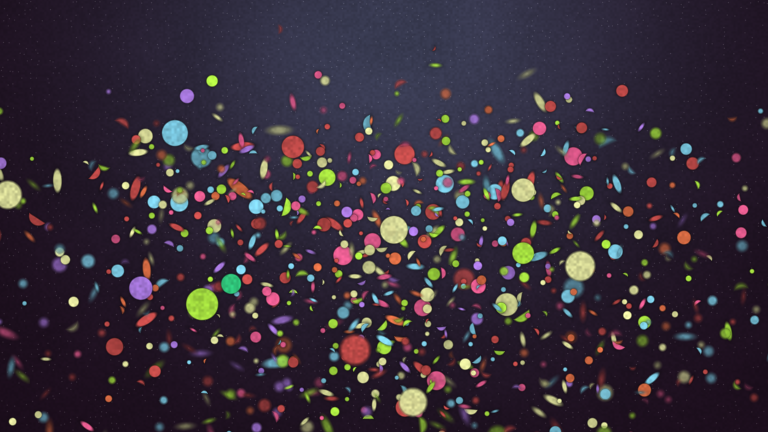
Give the GLSL for this background, as a WebGL 1 fragment shader.

```glsl
precision highp float;
uniform vec2 u_resolution;

const vec3 LIME = vec3(0.68, 0.92, 0.26);
const vec3 CREAM = vec3(0.90, 0.91, 0.63);
const vec3 SKY = vec3(0.50, 0.82, 0.92);
const vec3 RED = vec3(0.80, 0.31, 0.30);
const vec3 PINK = vec3(0.90, 0.36, 0.56);
const vec3 VIOLET = vec3(0.68, 0.49, 0.90);
const vec3 ORANGE = vec3(0.90, 0.45, 0.28);
const vec3 MINT = vec3(0.20, 0.84, 0.52);
const vec3 PLUM = vec3(0.105, 0.050, 0.105);
const vec3 SLATE = vec3(0.225, 0.235, 0.325);

float hash(vec2 p) {
  return fract(sin(dot(p, vec2(127.1, 311.7))) * 43758.5);
}

float noise(vec2 p) {
  vec2 i = floor(p), f = fract(p);
  f = f * f * (3.0 - 2.0 * f);
  return mix(mix(hash(i), hash(i + vec2(1, 0)), f.x),
             mix(hash(i + vec2(0, 1)), hash(i + vec2(1, 1)), f.x), f.y);
}

mat2 turn(float a) {
  return mat2(cos(a), sin(a), -sin(a), cos(a));
}

vec3 palette(float t) {
  if (t < 0.20) return LIME;
  if (t < 0.36) return CREAM;
  if (t < 0.52) return SKY;
  if (t < 0.68) return RED;
  if (t < 0.82) return PINK;
  if (t < 0.91) return VIOLET;
  return ORANGE;
}

// Likelihood of confetti: a wide cloud with a firm upper limit
float density(vec2 c) {
  float height = c.y > 0.42 ? 0.32 : 0.45;
  vec2 e = (c - vec2(0.90, 0.42)) / vec2(0.72, height);
  e *= e;
  return 0.82 * exp(-e.x - e.y * e.y) + 0.008;
}

// Fill a distance field, with a thin dark outline around it
vec3 paint(vec3 base, vec3 tint, float d, float blur, float opacity) {
  base *= 1.0 - 0.55 * opacity * exp(-max(d, 0.0) / 0.002);
  return mix(base, tint, opacity * (1.0 - smoothstep(-blur, blur, d)));
}

vec3 disc(vec3 base, vec2 p, vec2 centre, float radius, vec3 tint, float blur) {
  float mottle = 0.84 + 0.24 * noise(p * 160.0);
  return paint(base, tint * mottle, length(p - centre) - radius, blur, 0.95);
}

// One piece: full disc, cut segment or thin flake
float pieceDistance(vec2 q, float radius, float kind) {
  float circle = length(q) - radius;
  if (kind < 0.50) return circle;
  if (kind < 0.70) return max(circle, radius * 0.25 - q.y);
  vec2 axes = radius * vec2(1.25, 0.48);
  return (length(q / axes) - 1.0) * axes.y;
}

vec3 scatter(vec3 base, vec2 p, float layer, float cell, float pixel) {
  mat2 tilt = turn(layer * 1.3 + 0.4);
  vec2 grid = tilt * p / cell + layer * 7.3;
  vec2 id = floor(grid);
  vec2 key = id + layer * 19.7;
  vec2 spot = 0.30 + 0.40 * vec2(hash(key + 3.1), hash(key + 5.7));
  vec2 q = (grid - id - spot) * cell;
  vec2 centre = p - q * tilt;
  if (hash(key) > density(centre)) return base;

  float size = hash(key + 8.3);
  float radius = cell * mix(0.08, 0.235, size * size);
  float d = pieceDistance(turn(6.283 * hash(key + 11.9)) * q, radius, hash(key + 14.2));
  float focus = hash(key + 17.6) + 0.45 * length((centre - vec2(0.9, 0.50)) / vec2(0.9, 0.5));
  float defocus = smoothstep(0.75, 1.25, focus);
  float mottle = 0.82 + 0.28 * hash(key + 21.4) + 0.16 * (noise(p * 160.0) - 0.5);
  return paint(base, palette(hash(key + 25.8)) * mottle, d,
               pixel + 0.005 * defocus, mix(0.96, 0.55, defocus));
}

// Slate glow over a dark plum wall with grain and dust
vec3 backdrop(vec2 p, float pixel) {
  vec2 e = (p - vec2(0.92, 0.88)) / vec2(0.64, 0.58);
  vec3 wall = mix(PLUM, SLATE, exp(-dot(e, e)));
  wall *= 0.88 + 0.12 * noise(p * 9.0) + 0.14 * noise(p * 200.0);
  vec2 grid = p * 75.0;
  vec2 id = floor(grid);
  vec2 spot = 0.2 + 0.6 * vec2(hash(id + 2.3), hash(id + 4.9));
  float d = length(grid - id - spot) / 75.0 - 0.0008;
  float speck = step(0.72, hash(id)) * (1.0 - smoothstep(-pixel, pixel, d));
  return wall + 0.14 * speck;
}

void main() {
  vec2 p = gl_FragCoord.xy / u_resolution.y;
  p.x += 0.8889 - 0.5 * u_resolution.x / u_resolution.y;
  float pixel = 1.0 / u_resolution.y;
  vec3 col = backdrop(p, pixel);

  // Loose confetti, coarse to fine
  for (int i = 0; i < 8; i++) {
    float layer = float(i);
    col = scatter(col, p, layer, 0.115 * pow(0.9, layer), pixel);
  }

  // The few dominant discs
  col = disc(col, p, vec2(0.018, 0.549), 0.032, CREAM, 0.004);
  col = disc(col, p, vec2(0.405, 0.692), 0.030, SKY, pixel);
  col = disc(col, p, vec2(0.678, 0.660), 0.026, RED, pixel);
  col = disc(col, p, vec2(0.326, 0.333), 0.027, VIOLET, pixel);
  col = disc(col, p, vec2(0.468, 0.296), 0.037, LIME, pixel);
  col = disc(col, p, vec2(0.535, 0.343), 0.023, MINT, pixel);
  col = disc(col, p, vec2(0.822, 0.190), 0.034, RED, 0.007);
  col = disc(col, p, vec2(0.912, 0.468), 0.032, CREAM, pixel);
  col = disc(col, p, vec2(1.211, 0.560), 0.027, CREAM, pixel);
  col = disc(col, p, vec2(1.211, 0.414), 0.025, LIME, pixel);
  col = disc(col, p, vec2(1.343, 0.384), 0.034, CREAM, 0.004);
  col = disc(col, p, vec2(0.956, 0.069), 0.032, CREAM, 0.005);
  gl_FragColor = vec4(col, 1.0);
}
```
